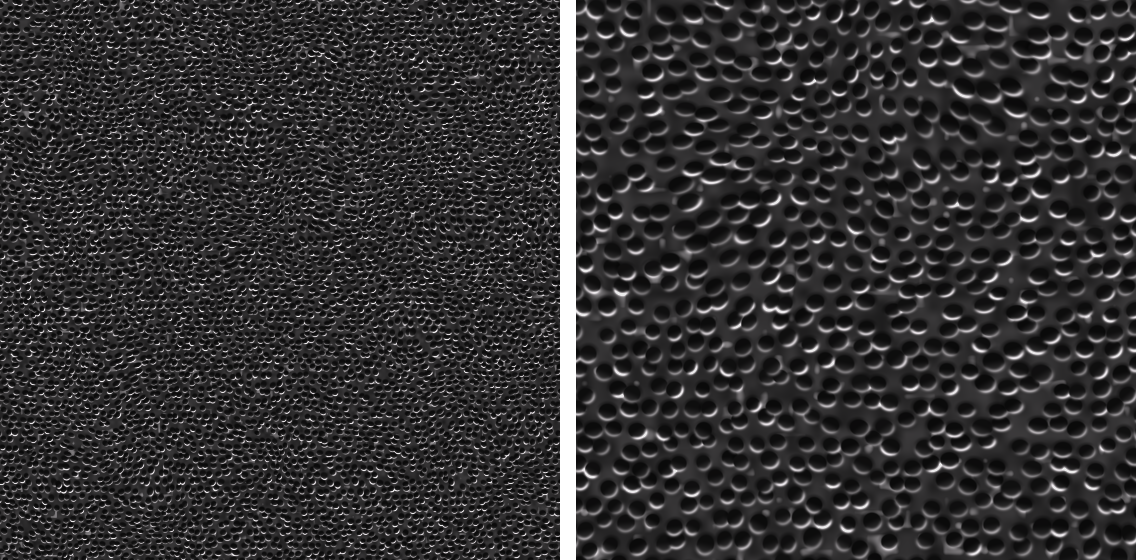
Left: the whole. Right: its middle third, enlarged.
Give the GLSL for this texture, as a Shadertoy shader.

```glsl
#define COLUMNS 73.0
#define ROWS 82.0
#define JITTER 0.58
#define ROW_WARP 1.7
#define PIT_RADIUS 0.36
#define GLINT_WIDTH 0.08
#define GLINT_GAIN 0.74
#define GLINT_SPREAD 1.5
#define GROUND_TONE 0.175
#define PIT_TONE 0.05
#define TINT vec3(1.01, 0.985, 1.005)

// Integer hash giving four values from 0 to 1
vec4 hash4(vec2 cell, float seed) {
    uvec4 v = uvec4(uint(cell.x), uint(cell.y), uint(seed), 17u);
    v = v * 1664525u + 1013904223u;
    for (int i = 0; i < 2; i++) {
        v += v.yzxy * v.wxyz;
        v ^= v >> 16u;
    }
    return vec4(v & 65535u) / 65535.0;
}

// Two channels of value noise that wrap after a whole number of cells
vec2 noise(vec2 uv, float cells) {
    vec2 p = uv * cells;
    vec2 i = floor(p);
    vec2 f = fract(p);
    f = f * f * (3.0 - 2.0 * f);
    vec2 a = hash4(mod(i, cells), cells).xy;
    vec2 b = hash4(mod(i + vec2(1, 0), cells), cells).xy;
    vec2 c = hash4(mod(i + vec2(0, 1), cells), cells).xy;
    vec2 d = hash4(mod(i + vec2(1, 1), cells), cells).xy;
    return mix(mix(a, b, f.x), mix(c, d, f.x), f.y);
}

// Leather surface between the pits: faint patches, grain and sparse sparkle
float groundShade(vec2 uv, float patches) {
    vec2 grain = noise(uv, 130.0);
    float sparkle = smoothstep(0.78, 1.0, grain.y);
    return GROUND_TONE * (0.6 + 0.12 * patches + 0.66 * grain.x) + 0.3 * sparkle;
}

// Paints scattered pits from the bottom up, each with a lit lower rim
float pitShade(vec2 uv, float shade, float patches) {
    vec2 p = uv * vec2(COLUMNS, ROWS) + ROW_WARP * (noise(uv, 11.0) - 0.5);
    float edge = max(0.05, 0.6 * COLUMNS / iResolution.y);
    for (int y = -1; y <= 1; y++) {
        float row = floor(p.y) + float(y);
        float wrappedRow = mod(row, ROWS);
        float stagger = 0.5 * mod(wrappedRow, 2.0);
        for (int x = -1; x <= 1; x++) {
            float column = floor(p.x - stagger) + float(x);
            vec2 id = vec2(mod(column, COLUMNS), wrappedRow);
            vec4 place = hash4(id, 3.0);
            vec4 look = hash4(id, 8.0);
            if (look.w < 0.015) continue;

            vec2 center = vec2(column + stagger, row) + 0.5 + JITTER * (place.xy - 0.5);
            vec2 q = (p - center) * vec2(1.0, COLUMNS / ROWS);
            q.y *= 1.0 + 0.12 * look.z;
            float radius = PIT_RADIUS * mix(0.88, 1.12, place.z);
            float dist = length(q);
            vec2 lightDir = normalize(vec2(0.2 + GLINT_SPREAD * (place.w - 0.5), -1.0));
            float side = dot(q / max(dist, 0.001), lightDir);

            // Ground falls into shade above the pit and brightens below it
            float halo = 1.0 - smoothstep(radius, radius + 0.2, dist);
            shade *= 1.0 + halo * mix(-0.4, 0.45, smoothstep(-0.9, 0.9, side));

            // Hollow, darkest under its upper rim
            float depth = smoothstep(-0.3, 1.0, dot(q, lightDir) / radius);
            float hollow = PIT_TONE * (0.75 + 0.5 * look.x) + 0.12 * depth;
            float inside = 1.0 - smoothstep(radius - edge, radius + edge, dist);
            shade = mix(shade, hollow, inside);

            // Crescent of light on the lower rim
            float facing = smoothstep(0.15, 1.0, side);
            float offset = (dist - radius) / GLINT_WIDTH;
            float strength = 0.28 + 0.8 * look.y * look.y + 0.12 * patches;
            shade += GLINT_GAIN * strength * facing * exp(-offset * offset);
        }
    }
    return shade;
}

void mainImage(out vec4 fragColor, in vec2 fragCoord) {
    vec2 uv = fragCoord / iResolution.xy;
    float patches = 0.5 * noise(uv, 15.0).x + 0.5 * noise(uv, 31.0).y;
    float shade = pitShade(uv, groundShade(uv, patches), patches);
    fragColor = vec4(clamp(shade * TINT, 0.0, 0.92), 1.0);
}
```
